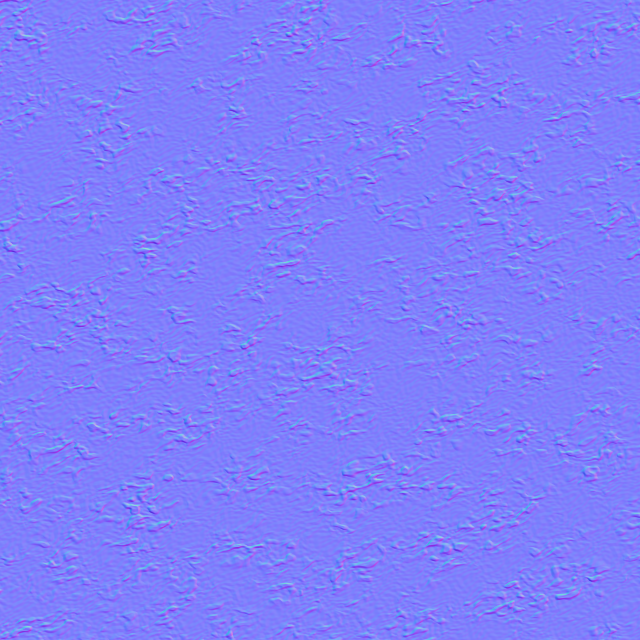
Reproduce this texture map procedurally as a WebGL 1 fragment shader.

```glsl
precision highp float;
// Tangent-space normal map of rough plaster: crusty, tilted bumps in loose patches
// over a fine grain. A height field is built from stretched gradient noise, and its
// slopes, taken by central differences, are encoded as a normal colour.
uniform vec2 u_resolution;

// Random unit vector for a lattice point
vec2 latticeGradient(vec2 cell) {
  vec3 h = fract(cell.xyx * vec3(0.1031, 0.1030, 0.0973));
  h += dot(h, h.yzx + 33.33);
  float angle = 6.28318 * fract((h.x + h.y) * h.z);
  return vec2(cos(angle), sin(angle));
}

// Gradient noise, roughly -0.7 to 0.7
float gradientNoise(vec2 p) {
  vec2 i = floor(p);
  vec2 f = p - i;
  vec2 u = f * f * f * (f * (f * 6.0 - 15.0) + 10.0);
  float a = dot(latticeGradient(i), f);
  float b = dot(latticeGradient(i + vec2(1.0, 0.0)), f - vec2(1.0, 0.0));
  float c = dot(latticeGradient(i + vec2(0.0, 1.0)), f - vec2(0.0, 1.0));
  float d = dot(latticeGradient(i + vec2(1.0, 1.0)), f - vec2(1.0, 1.0));
  return mix(mix(a, b, u.x), mix(c, d, u.x), u.y);
}

// Plaster relief in canvas units
float plasterHeight(vec2 p) {
  // Tilt the streaks up to the right and bend them a little
  float tilt = 0.27;
  vec2 q = mat2(cos(tilt), -sin(tilt), sin(tilt), cos(tilt)) * p + 5.0;
  q += 0.008 * vec2(gradientNoise(q * 24.0), gradientNoise(q * 24.0 + 31.7));

  // Patches where the surface is rougher
  float patches = gradientNoise(q * vec2(9.0, 17.0) + 3.1)
                + 0.6 * gradientNoise(q * vec2(23.0, 41.0) + 11.4);
  float roughness = smoothstep(-0.4, 0.5, patches);

  // Flat-topped crust with steep edges
  float crust = gradientNoise(q * vec2(40.0, 76.0) + 7.3)
              + 0.6 * gradientNoise(q * vec2(84.0, 142.0) + 17.9);
  float bumps = smoothstep(-0.05, 0.48, crust);

  // Fine grain everywhere, stronger on the rough patches
  float grain = gradientNoise(q * vec2(120.0, 190.0) + 23.6);

  return 0.0019 * roughness * bumps + (0.0004 + 0.0004 * roughness) * grain;
}

void main() {
  vec2 p = gl_FragCoord.xy / u_resolution;

  // Central differences over about one and a half thousandths of the canvas
  vec2 e = vec2(0.0008, 0.0);
  vec2 slope = vec2(plasterHeight(p + e.xy) - plasterHeight(p - e.xy),
                    plasterHeight(p + e.yx) - plasterHeight(p - e.yx)) / (2.0 * e.x);
  vec3 normal = normalize(vec3(-slope, 1.0));

  // Encode, with blue held just below full
  gl_FragColor = vec4(0.5 + normal * vec3(0.5, 0.5, 0.49), 1.0);
}
```
